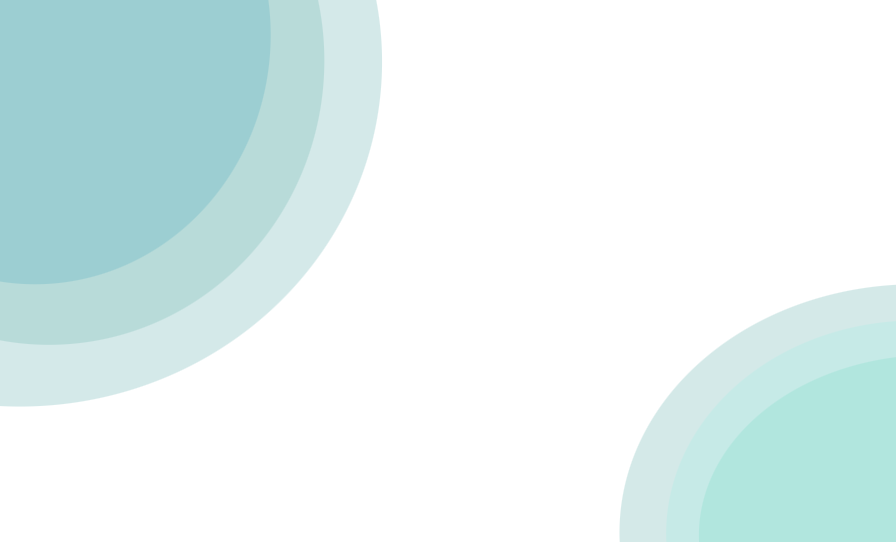
Give the GLSL for this background, as a Shadertoy shader.

```glsl
// Two clusters of nested pastel ellipses on white: teal discs in the upper
// left corner and mint discs in the lower right corner.
// Each disc is an implicit ellipse, painted from the largest to the smallest.

#define PAPER      vec3(1.000, 1.000, 1.000)
#define TEAL_PALE  vec3(0.831, 0.914, 0.914)
#define TEAL_SOFT  vec3(0.722, 0.859, 0.851)
#define TEAL_DEEP  vec3(0.612, 0.808, 0.824)
#define MINT_PALE  vec3(0.831, 0.914, 0.910)
#define MINT_SOFT  vec3(0.776, 0.918, 0.906)
#define MINT_DEEP  vec3(0.694, 0.902, 0.871)
#define EDGE_WIDTH 1.0

// Coverage of an ellipse, with its edge smoothed over about one pixel
float ellipseMask(vec2 uv, vec2 center, vec2 radii) {
    float dist = length((uv - center) / radii) - 1.0;
    float edge = max(fwidth(dist) * EDGE_WIDTH, 1e-5);
    return clamp(0.5 - dist / edge, 0.0, 1.0);
}

// Paint an ellipse over the colour below it
void paintEllipse(inout vec3 color, vec2 uv, vec2 center, vec2 radii, vec3 tint) {
    color = mix(color, tint, ellipseMask(uv, center, radii));
}

void mainImage(out vec4 fragColor, in vec2 fragCoord) {
    // Positions and radii are fractions of the canvas width and height
    vec2 uv = fragCoord / iResolution.xy;
    vec3 color = PAPER;

    // Upper left cluster
    paintEllipse(color, uv, vec2(0.0221, 0.8861), vec2(0.4043, 0.6362), TEAL_PALE);
    paintEllipse(color, uv, vec2(0.0547, 0.8883), vec2(0.3073, 0.5245), TEAL_SOFT);
    paintEllipse(color, uv, vec2(0.0391, 0.9355), vec2(0.2630, 0.4600), TEAL_DEEP);

    // Lower right cluster
    paintEllipse(color, uv, vec2(1.0221, 0.0178), vec2(0.3307, 0.4578), MINT_PALE);
    paintEllipse(color, uv, vec2(1.0221, 0.0157), vec2(0.2786, 0.3930), MINT_SOFT);
    paintEllipse(color, uv, vec2(1.0417, 0.0118), vec2(0.2617, 0.3335), MINT_DEEP);

    fragColor = vec4(color, 1.0);
}
```
